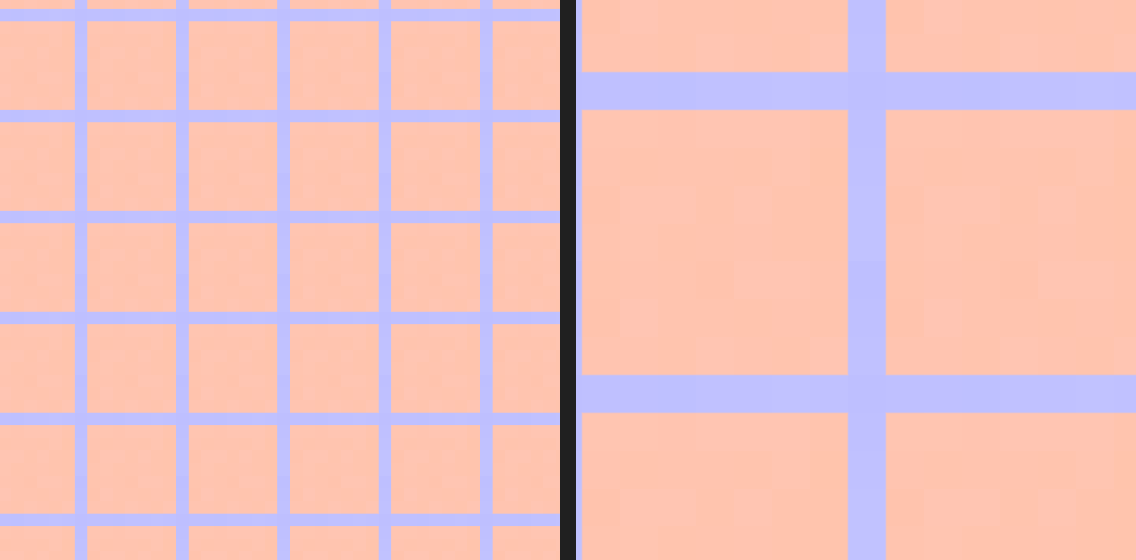
Left, the full canvas; right, a detail of the centre.
A three.js fragment shader for this pattern:

```glsl
// Peach square tiles parted by straight lavender lines, about five and a half
// repeats each way. Every repeat is an 8 by 8 grid of blocks: the first row and
// column form the lines, and a cellular hash gives each block a faint tint.
varying vec2 vUv;

const vec3 PEACH = vec3(1.0, 0.77, 0.69);
const vec3 LAVENDER = vec3(0.75, 0.755, 1.0);
const vec2 PITCH = vec2(0.1809, 0.1803);        // size of one repeat
const vec2 LINE_CENTER = vec2(0.1447, 0.0716);  // first crossing of the lines
const float BLOCKS = 8.0;                       // blocks along one repeat
const float SOFTNESS = 0.0007;                  // half width of a smoothed edge

float hash(vec2 cell) {
  return fract(sin(dot(cell, vec2(127.1, 311.7))) * 4375.85);
}

// Coverage of the lines on both axes; width is the full line width.
float gridLines(vec2 uv, vec2 center, vec2 pitch, vec2 width, float softness) {
  vec2 fromLine = abs(fract((uv - center) / pitch + 0.5) - 0.5) * pitch;
  vec2 edge = fromLine - 0.5 * width;
  return 1.0 - smoothstep(-softness, softness, min(edge.x, edge.y));
}

// Block index inside a repeat, with the line in block zero.
vec2 blockIndex(vec2 uv, vec2 center, vec2 pitch, float blocks) {
  return floor(fract((uv - center) / pitch + 0.5 / blocks) * blocks);
}

// Faint block tint, a little warmer in the last column and toward the top.
vec3 tileColor(vec3 base, vec2 block, float blocks) {
  float tint = hash(block) - 0.5;
  float warmth = step(blocks - 1.5, block.x) * block.y / blocks;
  return base + vec3(0.0, 0.008, 0.022) * tint - vec3(0.0, 0.003, 0.018) * warmth;
}

vec3 lineColor(vec3 base, vec2 block) {
  return base + vec3(0.012, 0.01, 0.0) * (hash(block + 17.0) - 0.5);
}

void main() {
  vec2 block = blockIndex(vUv, LINE_CENTER, PITCH, BLOCKS);
  float lines = gridLines(vUv, LINE_CENTER, PITCH, PITCH / BLOCKS, SOFTNESS);
  vec3 color = mix(tileColor(PEACH, block, BLOCKS), lineColor(LAVENDER, block), lines);
  gl_FragColor = vec4(color, 1.0);
}
```
